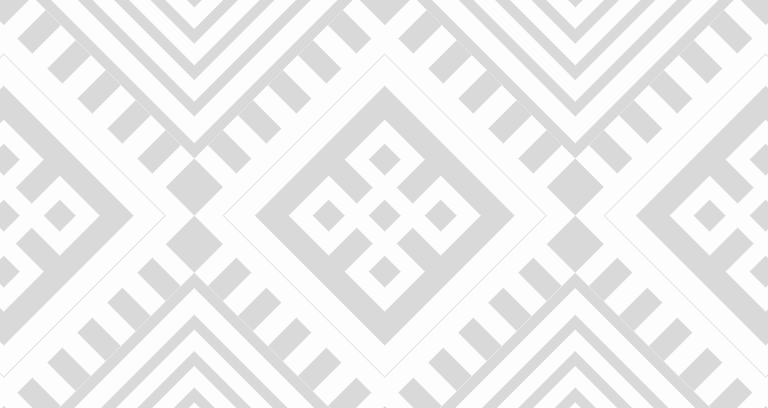
Reproduce this pattern procedurally as a WebGL 1 fragment shader.

```glsl
precision highp float;
// Pale grey woven lattice: stepped diamonds, toothed bands and nested chevrons.

uniform vec2 u_resolution;

// Lengths are in tile widths, measured along the diagonal axes.
#define TILES_ACROSS 2.016
#define TILE_HEIGHT 1.15
#define COLUMN_ORIGIN vec2(0.510, 0.505)
#define BAND_WIDTH 0.150
#define SPINE_WIDTH 0.040
#define TOOTH_PITCH 0.1575
#define CHEVRON_PITCH 0.0955
#define CHEVRON_WIDTH 0.039
#define KNOT_PITCH 0.147
#define LINE_HALF 0.0013
#define PAPER vec3(0.992)
#define INK vec3(0.852)

// Signed distance to an axis-aligned square, measured by its larger axis.
float square(vec2 p, float halfSize) {
  vec2 q = abs(p) - halfSize;
  return max(q.x, q.y);
}

// Signed distance to the interval between two bounds.
float span(float x, float low, float high) {
  return max(low - x, x - high);
}

// Four linked loops around a central square; negative where inked.
float knotHoles(vec2 p) {
  vec2 q = abs(p);
  vec2 loopCentre = vec2(KNOT_PITCH);
  float white = min(square(q - loopCentre, 0.105), square(q, 0.105));
  float eyes = min(square(q - loopCentre, 0.042), square(q, 0.042));
  return min(-white, eyes);
}

// Corner squares joined by a row of teeth on a solid spine.
float toothedBand(float across, float along) {
  float middle = 0.5 * TILE_HEIGHT;
  float fromMiddle = abs(along - middle);
  float tooth = abs(mod(fromMiddle + 0.5 * TOOTH_PITCH, TOOTH_PITCH)
                    - 0.5 * TOOTH_PITCH) - 0.0395;
  tooth = max(tooth, fromMiddle - 2.5 * TOOTH_PITCH);
  float corner = 0.425 - fromMiddle;
  float row = max(min(tooth, corner), span(across, 0.0, BAND_WIDTH));
  return min(row, span(across, BAND_WIDTH, BAND_WIDTH + SPINE_WIDTH));
}

// Parallel stripes that meet in points on the column axis.
float chevrons(float across) {
  float first = 0.260;
  float stripe = abs(mod(across - first - 0.5 * CHEVRON_WIDTH
                         + 0.5 * CHEVRON_PITCH, CHEVRON_PITCH)
                     - 0.5 * CHEVRON_PITCH) - 0.5 * CHEVRON_WIDTH;
  return max(stripe, first - 0.02 - across);
}

void main() {
  float pixel = TILES_ACROSS / u_resolution.x;
  vec2 p = gl_FragCoord.xy * pixel - COLUMN_ORIGIN;

  // Fold the plane into one mirrored quarter tile.
  vec2 tile = vec2(1.0, TILE_HEIGHT);
  vec2 q = abs(mod(p + 0.5 * tile, tile) - 0.5 * tile);
  float across = q.y - q.x;
  float along = q.x + q.y;

  // Large diamond with its knot and hairline frame.
  vec2 fromDiamond = vec2(0.5 - q.x, q.y);
  vec2 diagonal = vec2(fromDiamond.x + fromDiamond.y,
                       fromDiamond.x - fromDiamond.y);
  float diamond = max(square(diagonal, 0.341), knotHoles(diagonal));
  float frame = abs(square(diagonal, 0.424)) - LINE_HALF;

  float shape = min(diamond, frame);
  shape = min(shape, toothedBand(across, along));
  shape = min(shape, chevrons(across));

  float coverage = clamp(0.5 - shape / (1.5 * pixel), 0.0, 1.0);
  gl_FragColor = vec4(mix(PAPER, INK, coverage), 1.0);
}
```
